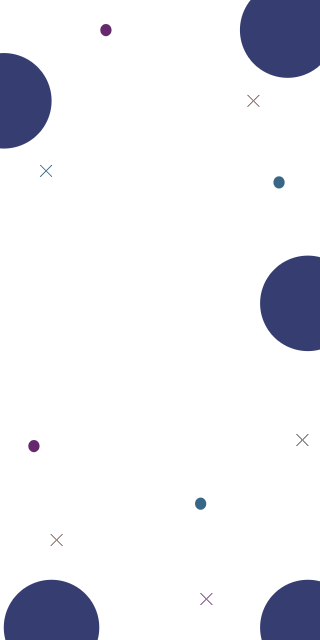
Reproduce this background procedurally as a WebGL 2 fragment shader.

```glsl
#version 300 es
precision highp float;

uniform vec2 u_resolution;
out vec4 fragColor;

#define DISC_RADIUS 0.1492
#define DOT_RADII vec2(0.0175, 0.0190)
#define CROSS_REACH 0.0174
#define CROSS_WIDTH 0.0026
#define PAPER vec3(1.0)
#define NAVY vec3(0.21, 0.24, 0.44)
#define PURPLE vec3(0.40, 0.16, 0.43)
#define TEAL vec3(0.22, 0.40, 0.53)
#define BROWN vec3(0.42, 0.30, 0.27)
#define SLATE vec3(0.27, 0.27, 0.30)

// Centres, in canvas widths
const vec2 discs[5] = vec2[5](
    vec2(0.899, 1.906), vec2(0.012, 1.685), vec2(0.962, 1.052),
    vec2(0.161, 0.039), vec2(0.962, 0.039));
const vec2 dots[4] = vec2[4](
    vec2(0.331, 1.906), vec2(0.872, 1.430),
    vec2(0.106, 0.606), vec2(0.627, 0.426));
const vec2 crosses[5] = vec2[5](
    vec2(0.792, 1.685), vec2(0.144, 1.466), vec2(0.945, 0.625),
    vec2(0.177, 0.3125), vec2(0.645, 0.128));
const vec3 crossInks[5] = vec3[5](BROWN, TEAL, SLATE, BROWN, PURPLE);

float circleDistance(vec2 p, float radius) {
    return length(p) - radius;
}

float ellipseDistance(vec2 p, vec2 radii) {
    return (length(p / radii) - 1.0) * min(radii.x, radii.y);
}

// Two diagonal strokes, folded into one by symmetry
float crossDistance(vec2 p, float reach, float width) {
    p = abs(p);
    float along = clamp(0.5 * (p.x + p.y), 0.0, reach);
    return length(p - along) - 0.5 * width;
}

// Smooth edge one pixel wide
float coverage(float dist, float pixel) {
    return clamp(0.5 - dist / pixel, 0.0, 1.0);
}

void main() {
    float pixel = 1.0 / u_resolution.x;
    vec2 uv = gl_FragCoord.xy * pixel;
    vec3 color = PAPER;

    // Large discs, cut by the canvas edges
    for (int i = 0; i < 5; i++) {
        float d = circleDistance(uv - discs[i], DISC_RADIUS);
        color = mix(color, NAVY, coverage(d, pixel));
    }

    // Small dots in alternating inks
    for (int i = 0; i < 4; i++) {
        float d = ellipseDistance(uv - dots[i], DOT_RADII);
        vec3 ink = i % 2 == 0 ? PURPLE : TEAL;
        color = mix(color, ink, coverage(d, pixel));
    }

    // Thin crosses
    for (int i = 0; i < 5; i++) {
        float d = crossDistance(uv - crosses[i], CROSS_REACH, CROSS_WIDTH);
        color = mix(color, crossInks[i], coverage(d, pixel));
    }

    fragColor = vec4(color, 1.0);
}
```
